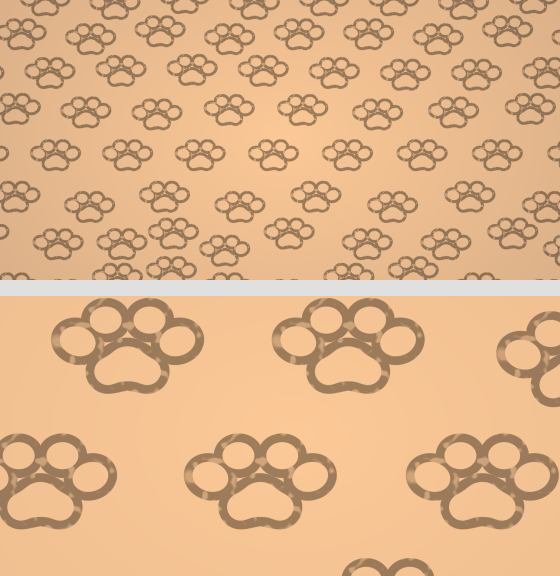
Top, the full canvas; bottom, a detail of the centre.
Write a Shadertoy shader that draws this pattern.

```glsl
// Staggered rows of outlined paw prints on a warm, softly vignetted ground.

const vec2 CANVAS = vec2(768.0, 384.0);     // layout units across and up
const vec3 CENTER_COLOR = vec3(0.985, 0.785, 0.588);
const vec3 EDGE_COLOR = vec3(0.860, 0.692, 0.537);
const vec3 INK_TINT = vec3(0.630, 0.625, 0.610);
const vec2 GLOW_CENTER = vec2(390.0, 192.0);
const float GLOW_RADIUS = 460.0;
const float LINE_WIDTH = 4.0;
const float PAW_REACH = 42.0;
const float WEAR_SCALE = 0.23;
const float WEAR_STRENGTH = 0.55;
const int ROWS = 8;
const int COLUMNS = 10;
const float PI = 3.14159265;

// Horizontal rhythm of each row: start, pitch, bow, ripple
const vec4 ROW_X[ROWS] = vec4[ROWS](
    vec4( 62.0,  95.6,   0.0,  0.0),
    vec4( 29.0,  95.3,   0.0,  0.0),
    vec4(-29.0,  97.5,   0.0,  0.0),
    vec4( 22.0, 101.0, -11.0,  0.0),
    vec4(-23.0, 101.0,  -6.0,  0.0),
    vec4( 21.0, 104.3,  -5.0,  0.0),
    vec4(-19.0,  89.0, -14.0, 18.0),
    vec4( 23.0,  81.0, -35.0,  0.0));

// Vertical rhythm of each row: height, amplitude, frequency, crest column
const vec4 ROW_Y[ROWS] = vec4[ROWS](
    vec4(382.0,   4.5, 2.51, 2.0),
    vec4(335.0,   6.0, 2.51, 2.0),
    vec4(284.5,  -3.5, 0.90, 6.5),
    vec4(230.5,   4.0, 1.80, 3.5),
    vec4(171.0,   0.0, 0.00, 0.0),
    vec4(107.0,   7.0, PI,   0.0),
    vec4( 53.0, -13.0, 2.51, 4.0),
    vec4( -5.0, -17.0, 1.57, 4.75));

vec2 hashGradient(vec2 cell) {
    float h = fract(sin(dot(cell, vec2(127.1, 311.7))) * 43758.5);
    return vec2(cos(2.0 * PI * h), sin(2.0 * PI * h));
}

float gradientNoise(vec2 p) {
    vec2 i = floor(p), f = fract(p);
    vec2 u = f * f * f * (f * (f * 6.0 - 15.0) + 10.0);
    vec2 e = vec2(1.0, 0.0);
    float low = mix(dot(hashGradient(i), f),
                    dot(hashGradient(i + e.xy), f - e.xy), u.x);
    float high = mix(dot(hashGradient(i + e.yx), f - e.yx),
                     dot(hashGradient(i + e.xx), f - e.xx), u.x);
    return mix(low, high, u.y);
}

float sdEllipse(vec2 p, vec2 radii) {
    float k = length(p / radii);
    return k * (k - 1.0) / max(length(p / (radii * radii)), 1e-4);
}

float smoothMin(float a, float b, float k) {
    float h = max(k - abs(a - b), 0.0) / k;
    return min(a, b) - 0.25 * h * h * k;
}

mat2 rotation(float angle) {
    float c = cos(angle), s = sin(angle);
    return mat2(c, -s, s, c);
}

// Distance to the hollow insides of the pad and four toes
float sdPaw(vec2 p) {
    vec2 m = vec2(abs(p.x), p.y);
    float dome = sdEllipse(p - vec2(0.0, -8.0), vec2(9.0, 8.0));
    float lobe = length(m - vec2(9.0, -11.5)) - 6.2;
    float pad = smoothMin(dome, lobe, 4.0);
    float innerToe = sdEllipse(m - vec2(10.0, 12.0), vec2(7.3, 6.2));
    vec2 outer = rotation(0.3) * (m - vec2(22.8, 2.3));
    float outerToe = sdEllipse(outer, vec2(8.3, 6.7));
    return min(pad, min(innerToe, outerToe));
}

float pawInk(vec2 p, float pixel) {
    float d = sdPaw(p);
    float stroke = abs(d - 0.5 * LINE_WIDTH) - 0.5 * LINE_WIDTH;
    float ink = 1.0 - smoothstep(-0.7 * pixel, 0.7 * pixel, stroke);
    // Rubbed patches, and a chip on the left toe
    float wear = smoothstep(0.12, 0.42, gradientNoise(p * WEAR_SCALE + 7.3));
    float chip = 1.0 - smoothstep(1.0, 4.5, length(p - vec2(-32.5, 2.5)));
    return ink * (1.0 - WEAR_STRENGTH * max(wear, chip));
}

vec2 pawCenter(int row, float column) {
    vec4 h = ROW_X[row], v = ROW_Y[row];
    float x = h.x + h.y * column;
    float phase = PI * x / CANVAS.x;
    x += h.z * sin(phase) + h.w * sin(3.0 * phase);
    return vec2(x, v.x + v.y * cos(v.z * (column - v.w)));
}

void mainImage(out vec4 fragColor, in vec2 fragCoord) {
    float pixel = CANVAS.y / iResolution.y;
    vec2 p = fragCoord * pixel;

    float glow = length((p - GLOW_CENTER) * vec2(1.0, 1.35)) / GLOW_RADIUS;
    vec3 color = mix(CENTER_COLOR, EDGE_COLOR, min(glow, 1.1));

    float ink = 0.0;
    for (int row = 0; row < ROWS; row++) {
        if (abs(p.y - ROW_Y[row].x) > PAW_REACH) continue;
        for (int column = 0; column < COLUMNS; column++) {
            vec2 q = p - pawCenter(row, float(column));
            if (dot(q, q) < PAW_REACH * PAW_REACH) ink = max(ink, pawInk(q, pixel));
        }
    }
    fragColor = vec4(color * mix(vec3(1.0), INK_TINT, ink), 1.0);
}
```
